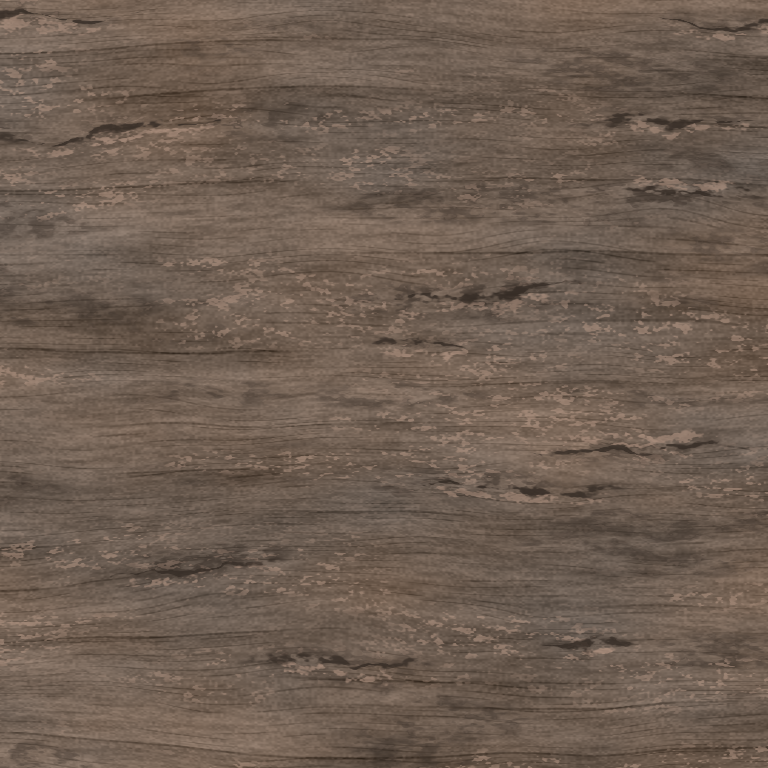
Write a WebGL 1 fragment shader that draws this texture.

```glsl
precision highp float;
// Weathered brown wood: fine horizontal grain, wavy dark lines, ragged splits and pale flakes.
uniform vec2 u_resolution;

const vec3 WOOD = vec3(0.436, 0.372, 0.323);
const vec3 TONE_AXIS = vec3(1.0, 0.91, 0.86);
const vec3 WARM_SHIFT = vec3(0.045, 0.0, -0.035);
const vec3 SPLIT_COLOR = vec3(0.20, 0.165, 0.14);
const vec3 FLAKE_COLOR = vec3(0.69, 0.575, 0.505);
const float BAND_CONTRAST = 0.17;
const float STREAK_CONTRAST = 0.15;
const float FIBRE_CONTRAST = 0.055;
const float GRAIN_CONTRAST = 0.07;
const float SPECKLE_CONTRAST = 0.08;
const float HAIR_ROWS = 120.0;
const float HAIR_DEPTH = 0.07;
const float LINE_ROWS = 19.0;
const float LINE_DEPTH = 0.08;
const float SHADE_DEPTH = 0.045;
const int SPLITS = 12;

float hash(vec2 p) {
  vec3 q = fract(vec3(p.xyx) * 0.1031);
  q += dot(q, q.yzx + 33.33);
  return fract((q.x + q.y) * q.z);
}

float noise(vec2 p) {
  vec2 cell = floor(p);
  vec2 f = fract(p);
  f = f * f * (3.0 - 2.0 * f);
  float low = mix(hash(cell), hash(cell + vec2(1.0, 0.0)), f.x);
  float high = mix(hash(cell + vec2(0.0, 1.0)), hash(cell + 1.0), f.x);
  return mix(low, high, f.y);
}

float fbm(vec2 p) {
  float sum = 0.0;
  float weight = 0.533;
  for (int i = 0; i < 4; i++) {
    sum += weight * noise(p);
    p = p * 2.03 + vec2(17.3, 9.1);
    weight *= 0.5;
  }
  return sum;
}

// Bell curve of height 1 and the given width.
float bell(float d, float width) {
  d /= width;
  return exp(-d * d);
}

// Dense, thin, broken dark hairlines along the grain.
float hairlines(vec2 p, float pixel) {
  float y = p.y * HAIR_ROWS + 2.5 * noise(p * vec2(7.0, 25.0) + 3.0);
  float row = floor(y);
  float d = abs(y - row - 0.3 - 0.4 * hash(vec2(row, 8.3))) / HAIR_ROWS;
  float presence = smoothstep(0.38, 0.72, noise(vec2(p.x * 16.0 + row * 3.1, row * 5.7)));
  return presence * (1.0 - smoothstep(0.0002, 0.0006 + 0.6 * pixel, d));
}

// x: thin dark growth lines, y: soft shade that ends sharply at each line.
vec2 growthLines(vec2 p, float pixel) {
  float y = p.y * LINE_ROWS;
  float row = floor(y);
  float height = 0.25 + 0.6 * hash(vec2(row, 4.7));
  float d = (y - row - height) / LINE_ROWS;
  float presence = smoothstep(0.35, 0.8, noise(vec2(p.x * 4.0, row * 7.3 + 2.0)));
  float line = 1.0 - smoothstep(0.0004, 0.0008 + pixel, abs(d));
  float shade = smoothstep(0.0, height, y - row) * (1.0 - smoothstep(0.0, 0.003, d));
  return vec2(line, shade) * presence;
}

// x: dark torn core, y: dark crumbly surround, z: pale flakes on one side.
vec3 splits(vec2 p, float ragged, float chips) {
  vec3 result = vec3(0.0);
  float tear = 0.022 * (fbm(p * vec2(24.0, 40.0) + 7.0) - 0.5);
  for (int i = 0; i < SPLITS; i++) {
    float id = float(i);
    vec2 center = vec2(hash(vec2(id, 21.0)), (id + hash(vec2(id, 35.0))) / float(SPLITS));
    float halfLength = mix(0.09, 0.25, hash(vec2(id, 52.0)));
    float side = hash(vec2(id, 68.0)) < 0.7 ? -1.0 : 1.0;
    float x = fract(p.x - center.x + 0.5) - 0.5;
    float wander = 0.02 * (noise(vec2(x * 11.0 + id * 9.0, id * 3.7)) - 0.5);
    float y = p.y - center.y - wander + tear;
    float span = 1.0 - smoothstep(0.2, 1.0, abs(x) / halfLength);
    float body = noise(vec2(x * 20.0 + id * 5.0, id * 6.1));
    float core = span * bell(y, mix(0.001, 0.008, body * body));
    float torn = smoothstep(0.1, 0.8, core * (3.2 * ragged - 0.7));
    float halo = span * bell(y, 0.016) * smoothstep(0.42, 0.62, ragged);
    float rim = span * bell(y - side * 0.011, 0.011);
    float flakes = smoothstep(0.36, 0.62, rim * chips);
    result = max(result, vec3(torn, halo, flakes));
  }
  return result;
}

void main() {
  vec2 uv = gl_FragCoord.xy / u_resolution.y;
  float pixel = 1.0 / u_resolution.y;

  // Bend the grain gently along its length.
  vec2 p = uv;
  p.y += 0.035 * (noise(uv * vec2(2.5, 4.0)) - 0.5);
  p.y += 0.009 * (noise(uv * vec2(9.0, 15.0) + 31.0) - 0.5);

  // Broad bands, streaks, fibres, grain and crisp speckle.
  float tone = BAND_CONTRAST * (fbm(p * vec2(1.8, 10.0) + 5.0) - 0.5);
  tone += STREAK_CONTRAST * (fbm(p * vec2(6.0, 40.0) + 43.0) - 0.5);
  tone += FIBRE_CONTRAST * (noise(p * vec2(12.0, 150.0) + 19.0) - 0.5);
  tone += GRAIN_CONTRAST * (noise(p * vec2(45.0, 330.0) + 71.0) - 0.5);
  float speckle = noise(p * vec2(270.0, 470.0) + 13.0) - 0.5;
  tone += SPECKLE_CONTRAST * speckle;

  vec2 lines = growthLines(p, pixel);
  tone -= HAIR_DEPTH * (hairlines(p, pixel) - 0.12);
  tone -= LINE_DEPTH * lines.x + SHADE_DEPTH * (lines.y - 0.15);

  float warmth = fbm(uv * vec2(4.0, 9.0) + 87.0) - 0.5;
  vec3 color = WOOD + tone * TONE_AXIS + warmth * WARM_SHIFT;

  // Worn patches: dark stains and scattered pale chips, both broken up finely.
  float fine = noise(p * vec2(110.0, 310.0) + 37.0) - 0.5;
  float ragged = fbm(p * vec2(36.0, 100.0) + 27.0) + 0.35 * fine + 0.2 * speckle;
  float chips = fbm(p * vec2(48.0, 150.0) + 59.0) + 0.50 * fine + 0.35 * speckle;
  float stain = smoothstep(0.52, 0.70, fbm(p * vec2(3.5, 18.0) + 101.0));
  color = mix(color, SPLIT_COLOR, 0.42 * stain * smoothstep(0.42, 0.68, ragged));
  float worn = 0.15 + 0.85 * smoothstep(0.52, 0.70, fbm(p * vec2(3.0, 17.0) + 63.0));
  color = mix(color, FLAKE_COLOR, 0.55 * worn * smoothstep(0.58, 0.80, chips));

  vec3 damage = splits(p, ragged, chips);
  color = mix(color, SPLIT_COLOR, 0.42 * damage.y);
  color = mix(color, FLAKE_COLOR, 0.55 * damage.z);
  color = mix(color, SPLIT_COLOR, 0.75 * damage.x);
  gl_FragColor = vec4(color, 1.0);
}
```
